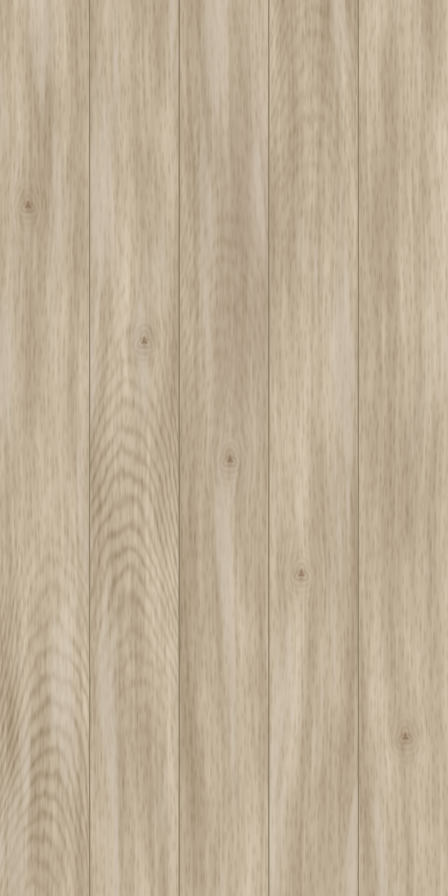
Give the GLSL for this texture, as a Shadertoy shader.

```glsl
const float PLANKS = 5.0;
const float SEAM_HALF_WIDTH = 0.0014;
const vec3 DARK_OAK = vec3(0.66, 0.59, 0.49);
const vec3 PALE_OAK = vec3(0.825, 0.765, 0.675);
const vec3 MAUVE_STAIN = vec3(0.65, 0.57, 0.51);
const vec3 LIMEWASH = vec3(0.83, 0.79, 0.73);
const vec3 KNOT_BROWN = vec3(0.52, 0.42, 0.32);
const vec3 SEAM_COLOR = vec3(0.53, 0.48, 0.39);

float hash(vec2 c) {
    return fract(sin(dot(c, vec2(127.1, 311.7))) * 43758.5);
}

// Warped sines, each layer turned and finer than the last; roughly -1 to 1
float layeredSines(vec2 p, float seed) {
    float sum = 0.0, amplitude = 0.5;
    p += seed * vec2(17.3, 9.1);
    for (int i = 0; i < 5; i++) {
        sum += amplitude * sin(p.x + 1.6 * sin(p.y + seed)) * cos(p.y + sin(0.7 * p.x));
        p = mat2(0.8, 0.6, -0.6, 0.8) * p * 1.9 + 2.7;
        amplitude *= 0.6;
    }
    return sum;
}

// Distance to the nearest scattered cell point
float cellular(vec2 p, float seed) {
    vec2 cell = floor(p);
    float nearest = 2.0;
    for (int y = -1; y <= 1; y++)
    for (int x = -1; x <= 1; x++) {
        vec2 c = cell + vec2(x, y);
        vec2 point = c + vec2(hash(c + seed), hash(c + seed + 41.7));
        nearest = min(nearest, length(p - point));
    }
    return nearest;
}

float bell(float x, float width) {
    return exp(-x * x / (width * width));
}

// Arched growth rings, fading away from a given height
float cathedral(vec2 p, float centreY, float seed) {
    float warp = 0.05 * layeredSines(p * vec2(14.0, 5.0), seed);
    float bend = p.x + 0.02 * sin(4.0 * p.y + seed);
    float field = p.y + 24.0 * bend * bend + warp;
    float ring = 0.5 + 0.5 * sin(field * 115.0);
    return ring * ring * bell(p.y - centreY, 0.38);
}

// Knot centre within a plank
vec2 knotCentre(float plank) {
    float x = 0.09 * (hash(vec2(plank, 3.0)) - 0.5);
    float y = 1.52 - 0.28 * plank + 0.12 * (hash(vec2(plank, 8.0)) - 0.5);
    return vec2(x, y);
}

float seamMask(float x, float pixel) {
    float line = clamp(round(x * PLANKS), 1.0, PLANKS - 1.0) / PLANKS;
    return 1.0 - smoothstep(SEAM_HALF_WIDTH - 0.5 * pixel, SEAM_HALF_WIDTH + 0.7 * pixel, abs(x - line));
}

void mainImage(out vec4 fragColor, in vec2 fragCoord) {
    vec2 p = fragCoord / iResolution.xy * vec2(1.0, 2.0);
    float pixel = 1.0 / iResolution.x;
    float plank = min(floor(p.x * PLANKS), PLANKS - 1.0);
    float seed = 1.0 + 5.0 * hash(vec2(plank, 1.0));
    vec2 local = vec2(p.x - (plank + 0.5) / PLANKS, p.y);

    // Grain parts around the knot
    vec2 toKnot = local - knotCentre(plank);
    float knotDistance = length(toKnot * vec2(1.0, 0.7));
    vec2 grain = local;
    grain.x -= 0.6 * toKnot.x * bell(knotDistance, 0.035);
    grain.x += 0.004 * sin(5.0 * p.y + seed);

    // Tone from broad drifts, long streaks, fibres, pores and rings
    float broad = layeredSines(grain * vec2(16.0, 2.2), seed);
    float streaks = layeredSines(grain * vec2(75.0, 2.5), seed + 2.0);
    float fibres = cellular(grain * vec2(120.0, 7.0), plank);
    float pores = 1.0 - smoothstep(0.1, 0.4, cellular(grain * vec2(95.0, 22.0), plank + 20.0));
    float ringStrength = mix(0.42, 0.16, step(1.5, plank));
    float rings = ringStrength * cathedral(grain, 0.35 + 0.5 * plank, seed);
    float plankTone = 0.05 * cos(plank * 1.57) + 0.03 * step(3.5, plank);
    float tone = 0.58 + plankTone + 0.42 * broad + 0.36 * streaks
        + 0.35 * (fibres - 0.45) - 0.2 * pores - rings;
    vec3 color = mix(DARK_OAK, PALE_OAK, clamp(tone, -0.35, 1.15));

    // Smoky stain on the middle plank and drifting limewash on all
    float stain = bell(p.x - 0.54, 0.07) * bell(p.y - 1.4, 0.4) * step(1.5, plank) * step(plank, 2.5);
    color = mix(color, MAUVE_STAIN, 0.42 * stain * (0.8 + broad));
    float wash = smoothstep(0.15, 0.65, layeredSines(grain * vec2(30.0, 2.8), seed + 7.0));
    color = mix(color, LIMEWASH, 0.45 * wash);

    // Knot halo, rings and core
    float halo = exp(-knotDistance / 0.016);
    float knotRing = 0.5 + 0.5 * sin(knotDistance * 620.0 + 2.0 * sin(3.0 * atan(toKnot.y, toKnot.x)));
    float core = bell(knotDistance, 0.006);
    color = mix(color, KNOT_BROWN, clamp(halo * (0.25 + 0.35 * knotRing) + 0.4 * core, 0.0, 0.8));

    color = mix(color, SEAM_COLOR, 0.8 * seamMask(p.x, pixel));
    fragColor = vec4(color, 1.0);
}
```
